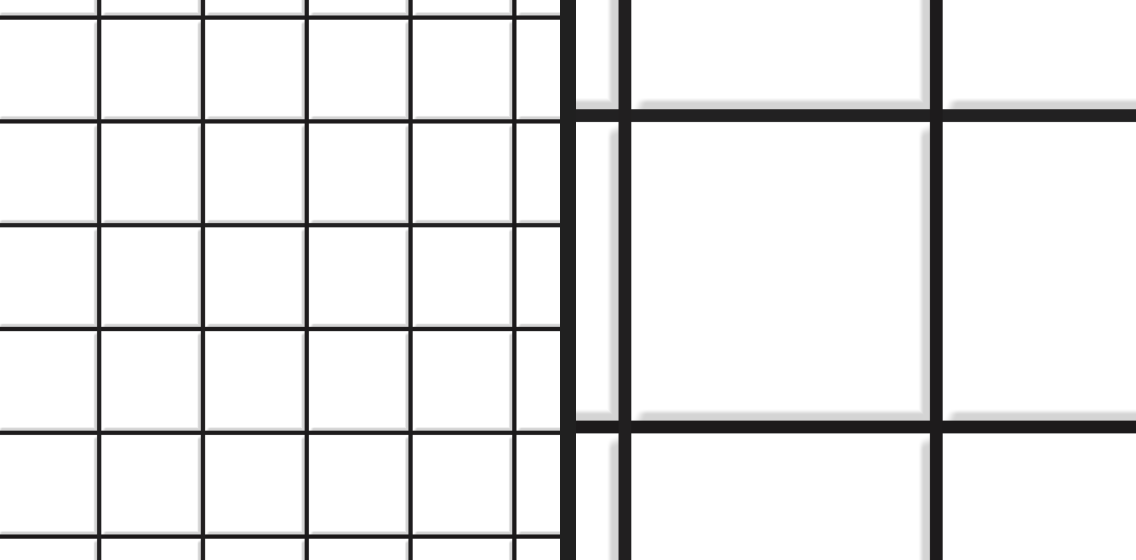
Left, the full canvas; right, a detail of the centre.
Reproduce this pattern procedurally as a WebGL 1 fragment shader.

```glsl
precision highp float;
// White square tiles with thin near-black grout and soft grey shadows on their right and lower edges.

uniform vec2 u_resolution;

const float PITCH = 0.18535;
const vec2 GRID_ORIGIN = vec2(0.1771, 0.0418);
const float LINE_HALF_WIDTH = 0.0038;
const float SHADOW_WIDTH = 0.0072;
const vec3 TILE_COLOR = vec3(1.0);
const vec3 SHADOW_COLOR = vec3(0.83);
const vec3 GROUT_DARK = vec3(0.095, 0.085, 0.09);
const vec3 GROUT_LIGHT = vec3(0.15, 0.148, 0.15);

float hash(vec2 p) {
    vec3 q = fract(vec3(p.xyx) * 0.1031);
    q += dot(q, q.yzx + 33.33);
    return fract((q.x + q.y) * q.z);
}

// Coverage of a line, from the distance to its centre.
float lineMask(float distanceToCentre, float halfWidth, float blur) {
    return 1.0 - smoothstep(halfWidth - blur, halfWidth + blur, distanceToCentre);
}

// Shadow beside a line: depth runs away from it, along runs from its open end.
float edgeShadow(float depth, float along, float width) {
    float across = 1.0 - smoothstep(width * 0.45, width, depth);
    float taper = smoothstep(0.0, width * 1.1, along - depth * 0.4);
    return across * taper;
}

// Each grout line has its own slight tone.
vec3 groutColor(float index, float axis) {
    return mix(GROUT_DARK, GROUT_LIGHT, hash(vec2(index + 17.0, axis * 31.0 + 5.0)));
}

void main() {
    vec2 uv = gl_FragCoord.xy / u_resolution;
    float blur = 0.75 / min(u_resolution.x, u_resolution.y);

    // Position inside the repeat, measured from the line centres.
    vec2 grid = (uv - GRID_ORIGIN) / PITCH;
    vec2 fromLow = fract(grid) * PITCH;
    vec2 fromHigh = PITCH - fromLow;
    vec2 toLine = min(fromLow, fromHigh);
    vec2 lineIndex = floor(grid + 0.5);

    // Shadows along the right and lower tile edges.
    vec2 lowInset = fromLow - LINE_HALF_WIDTH;
    vec2 highInset = fromHigh - LINE_HALF_WIDTH;
    float rightShadow = edgeShadow(highInset.x, highInset.y, SHADOW_WIDTH);
    float lowerShadow = edgeShadow(lowInset.y, lowInset.x, SHADOW_WIDTH);
    vec3 color = mix(TILE_COLOR, SHADOW_COLOR, max(rightShadow, lowerShadow));

    // Grout lines.
    float horizontal = lineMask(toLine.y, LINE_HALF_WIDTH, blur);
    float vertical = lineMask(toLine.x, LINE_HALF_WIDTH, blur);
    color = mix(color, groutColor(lineIndex.y, 1.0), horizontal);
    color = mix(color, groutColor(lineIndex.x, 0.0), vertical);

    gl_FragColor = vec4(color, 1.0);
}
```
